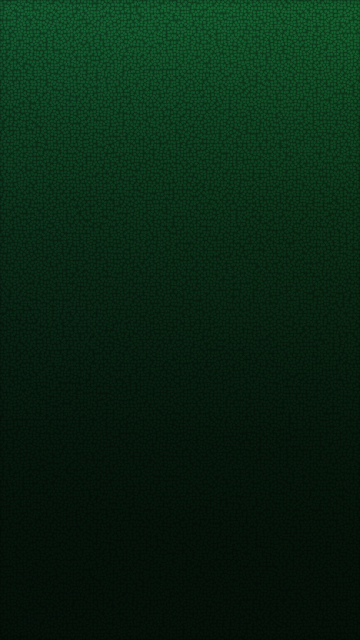
Reproduce this background procedurally as a Shadertoy shader.

```glsl
const vec3 DEEP_GREEN = vec3(0.015, 0.060, 0.030);
const vec3 GREEN_RISE = vec3(0.055, 0.260, 0.132);
const float CELLS_ACROSS = 108.0;

float hash21(vec2 p) {
    vec3 q = fract(vec3(p.xyx) * 0.1031);
    q += dot(q, q.yzx + 33.33);
    return fract((q.x + q.y) * q.z);
}

vec2 hash22(vec2 p) {
    return vec2(hash21(p), hash21(p + 71.7));
}

float valueNoise(vec2 p) {
    vec2 cell = floor(p);
    vec2 f = fract(p);
    f = f * f * (3.0 - 2.0 * f);
    float low = mix(hash21(cell), hash21(cell + vec2(1.0, 0.0)), f.x);
    float high = mix(hash21(cell + vec2(0.0, 1.0)), hash21(cell + 1.0), f.x);
    return mix(low, high, f.y);
}

// Nearest and second nearest distances to jittered cell centres
vec2 cellDistances(vec2 p, float jitter) {
    vec2 home = floor(p);
    vec2 nearest = vec2(8.0);
    for (int y = -1; y <= 1; y++) {
        for (int x = -1; x <= 1; x++) {
            vec2 cell = home + vec2(x, y);
            vec2 centre = cell + 0.5 + jitter * (hash22(cell) - 0.5);
            float d = length(p - centre);
            nearest.y = min(nearest.y, max(nearest.x, d));
            nearest.x = min(nearest.x, d);
        }
    }
    return nearest;
}

// Pebbled leather: raised beads separated by dark creases, averaging near zero
float leatherGrain(vec2 p, float softness) {
    vec2 d = cellDistances(p, 0.75);
    float bead = 1.0 - smoothstep(0.05, 0.65 + softness, d.x);
    float crease = 1.0 - smoothstep(0.0, 0.25 + softness, d.y - d.x);
    return bead - 0.45 - 0.4 * (crease - 0.4);
}

vec3 verticalGradient(float height, float curve) {
    return DEEP_GREEN + GREEN_RISE * pow(clamp(height, 0.0, 1.0), curve);
}

float edgeShade(vec2 uv, float width) {
    vec2 inset = min(uv, 1.0 - uv);
    return smoothstep(-width, width, inset.x) * smoothstep(-width, width, inset.y);
}

void mainImage(out vec4 fragColor, in vec2 fragCoord) {
    vec2 uv = fragCoord / iResolution.xy;
    vec2 p = fragCoord / iResolution.x;

    // Light falling from above, a little stronger on the right
    vec3 color = verticalGradient(uv.y + 0.02 * (uv.x - 0.5) * uv.y, 2.1);
    color.b *= 1.0 + 0.1 * (0.5 - uv.x);

    // Fine surface relief
    vec2 grainPoint = p * CELLS_ACROSS;
    float pixelInCells = CELLS_ACROSS / iResolution.x;
    float relief = leatherGrain(grainPoint, 0.3 * pixelInCells);
    float mottling = valueNoise(p * vec2(5.0, 9.0)) - 0.5;
    color *= 1.0 + 0.38 * relief + 0.05 * mottling;

    // Slight darkening along the border
    color *= mix(0.75, 1.0, edgeShade(uv, 0.012));
    fragColor = vec4(max(color, 0.0), 1.0);
}
```
